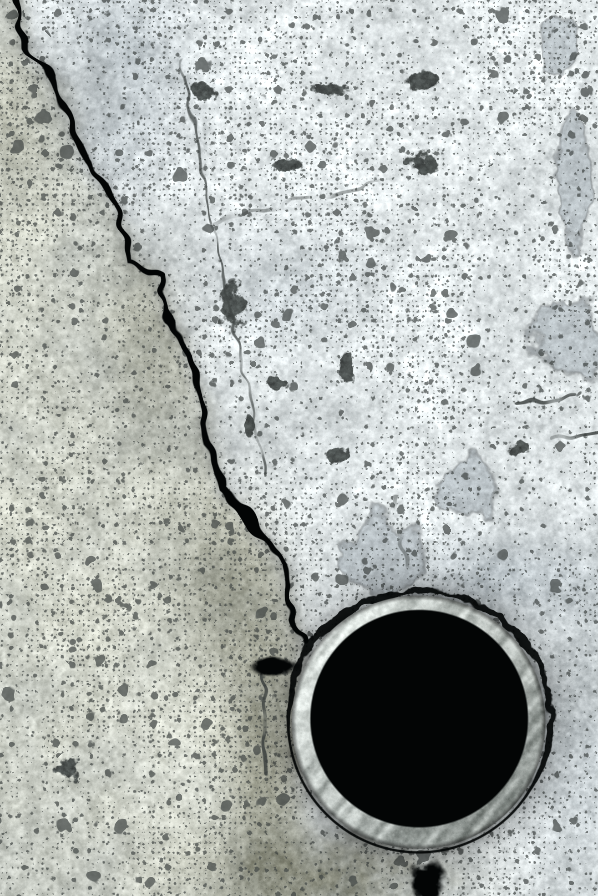
Give the GLSL for this texture, as a Shadertoy shader.

```glsl
const vec3 PALE = vec3(.885, .91, .915);
const vec3 WARM = vec3(.80, .812, .765);
const vec3 STAIN = vec3(.45, .455, .39);
const vec3 SLATE = vec3(.69, .725, .745);
const vec3 CHIP = vec3(.24, .26, .255);
const vec3 INK = vec3(.01, .02, .02);
const vec2 HOLE = vec2(.701, 1.203);
const vec2 PIPE = vec2(.7, 1.209);
const float HOLE_R = .182;
const float PIPE_R = .212;

// Main crack, from the top edge down; x spans 0..1, y spans 0..1.5
const vec2 CRACK[16] = vec2[16](
  vec2(.029, -.01), vec2(.039, .078), vec2(.088, .133), vec2(.146, .27),
  vec2(.195, .342), vec2(.22, .44), vec2(.268, .465), vec2(.283, .537),
  vec2(.312, .576), vec2(.336, .674), vec2(.348, .742), vec2(.375, .82),
  vec2(.42, .87), vec2(.475, .947), vec2(.488, 1.035), vec2(.508, 1.078));
// Centre and radii of dark chips and bare patches
const vec4 CHIPS[12] = vec4[12](
  vec4(.391, .514, .027, .036), vec4(.117, 1.281, .028, .022), vec4(.341, .154, .021, .016),
  vec4(.555, .15, .028, .012), vec4(.702, .272, .026, .018), vec4(.49, .277, .024, .01),
  vec4(.708, .135, .026, .016), vec4(.463, .645, .018, .014), vec4(.578, .614, .014, .024),
  vec4(.561, .76, .018, .014), vec4(.866, .752, .026, .016), vec4(.416, .716, .008, .024));
const vec4 PATCHES[5] = vec4[5](
  vec4(.934, .09, .03, .05), vec4(.96, .305, .025, .095), vec4(.95, .565, .055, .075),
  vec4(.785, .815, .05, .05), vec4(.64, .925, .07, .06));

float hash(vec2 p) {
  vec3 q = fract(p.xyx * .1031);
  q += dot(q, q.yzx + 33.33);
  return fract((q.x + q.y) * q.z);
}

float noise(vec2 p) {
  vec2 i = floor(p), f = fract(p);
  f = f * f * (3. - 2. * f);
  return mix(mix(hash(i), hash(i + vec2(1, 0)), f.x),
             mix(hash(i + vec2(0, 1)), hash(i + 1.), f.x), f.y);
}

float fbm(vec2 p) {
  float sum = 0., amp = .53;
  for (int i = 0; i < 4; i++) {
    sum += amp * noise(p);
    p = mat2(1.6, 1.2, -1.2, 1.6) * p + 7.3;
    amp *= .5;
  }
  return sum;
}

float segment(vec2 p, vec2 a, vec2 b) {
  vec2 d = b - a;
  return length(p - a - d * clamp(dot(p - a, d) / dot(d, d), 0., 1.));
}

float glow(vec2 p, float x, float y, float w, float h) {
  vec2 q = (p - vec2(x, y)) / vec2(w, h);
  return exp(-dot(q, q));
}

float line(float d, float width, float px) {
  return 1. - smoothstep(width - px, width + px, d);
}

// Scattered pits in jittered cells of several sizes
float pits(vec2 p, float density, float px) {
  float mask = 0.;
  for (float i = 0.; i < 4.; i++) {
    float scale = 22. * pow(1.75, i);
    vec2 q = p * scale + i * 17.7, id = floor(q);
    vec2 centre = .3 + .4 * vec2(hash(id + 3.1), hash(id + 8.7));
    float r = mix(.05, .27, pow(hash(id + 5.3), 2.));
    float d = length(fract(q) - centre) + (noise(q * 5.) - .5) * .22;
    float present = step(hash(id), density * (.4 + .25 * i));
    mask = max(mask, present * line(d, r, px * scale));
  }
  return mask;
}

void mainImage(out vec4 fragColor, in vec2 fragCoord) {
  vec2 p = vec2(fragCoord.x / iResolution.x, 1.5 - 1.5 * fragCoord.y / iResolution.y);
  float px = .8 / iResolution.x;
  float cloud = fbm(p * 7.), rough = fbm(p * 38.), grain = fbm(p * 140.);
  vec2 jag = p + .012 * (vec2(noise(p * 45.), noise(p * 45. + 31.)) - .5);

  // Distance to the crack, and its x at this height
  float crack = 1., crackX = .508;
  for (int i = 0; i < 15; i++) {
    vec2 a = CRACK[i], b = CRACK[i + 1];
    crack = min(crack, segment(jag, a, b));
    if (p.y >= a.y && p.y < b.y) crackX = mix(a.x, b.x, (p.y - a.y) / (b.y - a.y));
  }

  // Plaster tones and weathering
  float warm = smoothstep(.03, -.03, p.x - crackX + (cloud - .5) * .06);
  vec3 col = mix(PALE, WARM, warm * (.45 + cloud * .8));
  float stain = .55 * glow(p, .38, .98, .09, .16) + .4 * glow(p, .25, .58, .07, .16)
    + .7 * glow(p, .44, 1.26, .06, .2) + .8 * glow(p, .56, 1.47, .2, .07)
    + .35 * glow(p, .03, .22, .09, .12);
  col = mix(col, STAIN, min(stain * (.35 + 1.1 * rough), .85));
  float slate = .8 * glow(p, .2, .12, .11, .19) + .9 * glow(p, .84, .97, .15, .07)
    + .6 * glow(p, .97, 1.25, .08, .25) + .45 * glow(p, .48, .48, .13, .1);
  col = mix(col, SLATE, min(slate * (.4 + cloud), 1.));
  col += .07 * glow(p, .33, 1.23, .08, .13);
  col += (cloud - .5) * .22 + (rough - .5) * .2 + (grain - .5) * .26;

  // Bare patches with a darker lip
  for (int i = 0; i < 5; i++) {
    vec4 s = PATCHES[i];
    float d = length((p - s.xy) / s.zw) - 1. + (fbm(p * 24.) - .5) * 1.2;
    col = mix(col, SLATE * (.85 + .3 * grain), .75 * smoothstep(.08, -.08, d));
    col *= 1. - .2 * smoothstep(.12, 0., abs(d));
  }

  // Pits and chips
  float density = .22 + .5 * smoothstep(.4, .7, cloud) + .12 * warm;
  col = mix(col, CHIP, .7 * pits(p, density, px));
  float ragged = (fbm(p * 55.) - .5) * 2.;
  for (int i = 0; i < 12; i++) {
    vec4 s = CHIPS[i];
    float d = length((p - s.xy) / s.zw) - .85 + ragged;
    col = mix(col, CHIP * (.6 + .9 * grain), .92 * smoothstep(.15, -.15, d));
  }

  // Hairlines
  vec2 bend = vec2(.365, .42);
  float hair = min(segment(jag, vec2(.303, .1), bend), segment(jag, bend, vec2(.446, .8)));
  float faint = min(segment(jag, vec2(.36, .37), vec2(.65, .3)), segment(jag, vec2(.66, .83), vec2(.685, .98)));
  float side = min(segment(jag, vec2(.86, .675), vec2(.96, .665)), segment(jag, vec2(.92, .735), vec2(1.01, .722)));
  side = min(side, segment(jag, vec2(.44, 1.13), vec2(.445, 1.3)));
  float broken = smoothstep(.2, .6, noise(p * 28.));
  float thin = max(.75 * line(hair, .002, px), .85 * line(side, .003, px));
  col = mix(col, CHIP, max(thin * (.4 + .6 * broken), .45 * broken * line(faint, .003, px)));

  // Main crack, swollen near its lower bend
  float swell = .011 * glow(p, .414, .868, .025, .028);
  col *= 1. - .3 * exp(-crack * 90.);
  col = mix(col, INK, line(crack, .0028 + .0035 * noise(p * 32.) + swell, px));

  // Broken plaster around the pipe
  vec2 v = p - PIPE;
  float r = length(v), upper = smoothstep(.1, -.08, v.y - .25 * v.x);
  float rim = r - PIPE_R - .006 - .022 * upper * (fbm(p * 30.) - .4);
  col *= 1. - .5 * exp(-max(r - PIPE_R, 0.) * 42.) * (.4 + rough);
  col = mix(col, INK, .92 * line(abs(rim), .002 + .007 * upper * noise(p * 40.), px));
  float scar = glow(p, .46, 1.115, .045, .018) + glow(p, .715, 1.475, .035, .04);
  col = mix(col, INK, smoothstep(.35, .65, scar * (.45 + rough)));

  // Scratched pipe wall and its opening
  float scratch = noise(vec2(dot(p, vec2(80, 65)), dot(p, vec2(-7, 9))));
  vec3 wall = vec3(.7, .725, .71) - .1 * (v.x + v.y) / PIPE_R;
  wall += (scratch - .5) * .28 + (grain - .5) * .25;
  wall *= 1. - .45 * smoothstep(PIPE_R - .009, PIPE_R, r);
  col = mix(col, wall, line(r, PIPE_R, px));
  col = mix(col, INK, line(length(p - HOLE), HOLE_R, px * 1.5));
  fragColor = vec4(clamp(col, 0., 1.), 1);
}
```
